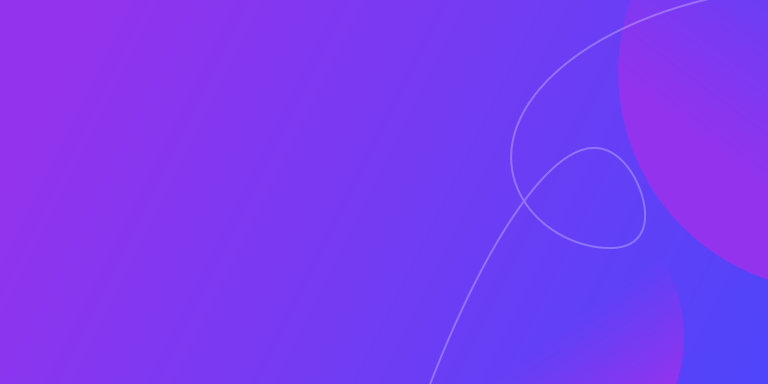
Write a Shadertoy shader that draws this background.

```glsl
// Violet to indigo gradient with two fading discs and a thin looping line.

const vec3 VIOLET = vec3(0.58, 0.20, 0.93);
const vec3 INDIGO = vec3(0.31, 0.27, 0.98);

float segmentDistance(vec2 p, vec2 a, vec2 b) {
    vec2 ab = b - a;
    float h = clamp(dot(p - a, ab) / dot(ab, ab), 0.0, 1.0);
    return length(p - a - ab * h);
}

vec2 bezierPoint(vec2 a, vec2 b, vec2 c, vec2 d, float t) {
    float s = 1.0 - t;
    return s * s * s * a + 3.0 * s * s * t * b + 3.0 * s * t * t * c + t * t * t * d;
}

// Distance to a cubic curve, walked as short chords
float curveDistance(vec2 p, vec2 a, vec2 b, vec2 c, vec2 d) {
    const int STEPS = 24;
    float nearest = 1e3;
    vec2 previous = a;
    for (int i = 1; i <= STEPS; i++) {
        vec2 next = bezierPoint(a, b, c, d, float(i) / float(STEPS));
        nearest = min(nearest, segmentDistance(p, previous, next));
        previous = next;
    }
    return nearest;
}

// Smooth joins: each curve starts where the last one ends
float loopDistance(vec2 p) {
    vec2 left = vec2(1.331, 0.591);
    vec2 bottom = vec2(1.589, 0.354);
    vec2 right = vec2(1.680, 0.440);
    vec2 top = vec2(1.547, 0.615);
    float d = curveDistance(p, vec2(1.850, 1.004), vec2(1.523, 0.927), vec2(1.331, 0.753), left);
    d = min(d, curveDistance(p, left, vec2(1.331, 0.453), vec2(1.464, 0.354), bottom));
    d = min(d, curveDistance(p, bottom, vec2(1.646, 0.354), vec2(1.680, 0.383), right));
    d = min(d, curveDistance(p, right, vec2(1.680, 0.505), vec2(1.628, 0.615), top));
    return min(d, curveDistance(p, top, vec2(1.419, 0.615), vec2(1.250, 0.336), vec2(1.117, -0.008)));
}

// Antialiased coverage of a signed distance
float coverage(float d) {
    return clamp(0.5 - d * iResolution.y, 0.0, 1.0);
}

void mainImage(out vec4 fragColor, in vec2 fragCoord) {
    vec2 p = fragCoord / iResolution.y;

    // Diagonal backdrop
    float slope = clamp((2.0 * p.x + 0.6 - p.y) / 4.6, 0.0, 1.0);
    vec3 color = mix(VIOLET, INDIGO, slope);

    // Lower disc, fading out toward its upper left
    float lowerDisc = coverage(length(p - vec2(1.391, 0.122)) - 0.390);
    float lowerFade = clamp((dot(p, vec2(0.6, -0.8)) - 0.763) / 0.30, 0.0, 1.0);
    color = mix(color, VIOLET, lowerDisc * lowerFade);

    // Upper disc, turning blue toward its upper right
    float upperDisc = coverage(length(p - vec2(2.180, 0.8125)) - 0.570);
    float upperFade = clamp((dot(p, vec2(0.6, 0.8)) - 1.59) / 0.68, 0.0, 1.0);
    color = mix(color, mix(VIOLET, INDIGO, upperFade), upperDisc);

    // Pale looping line
    color = mix(color, vec3(1.0), 0.27 * coverage(loopDistance(p) - 0.0026));

    fragColor = vec4(color, 1.0);
}
```
